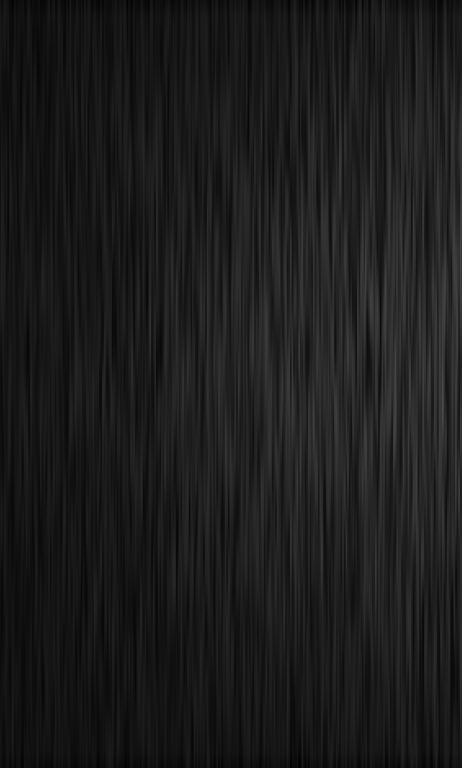
Write a Shadertoy shader that draws this texture.

```glsl
const vec3 METAL_TINT = vec3(1.0, 1.0, 1.0);
const float BASE_LIGHT = 0.057;
const float GLOW_LIGHT = 0.124;
const vec2 GLOW_CENTER = vec2(1.0, 0.54);   // fraction of the canvas
const vec2 GLOW_RADIUS = vec2(0.74, 0.43);
const int LAYERS = 3;
const float FINE_COLUMNS = 470.0;           // streaks per canvas height
const float FINE_ROWS = 13.0;               // streak lengths per canvas height
const float COLUMN_FALLOFF = 0.73;
const float ROW_FALLOFF = 0.75;
const float FINE_WEIGHT = 0.43;
const float WEIGHT_FALLOFF = 0.62;
const float STREAK_SOFTNESS = 0.35;         // half width of a streak's side
const float RIM_WIDTH = 0.025;
const float RIM_CONTRAST = 0.5;
const float RIM_SHADE = 0.25;

float hash(vec2 p) {
    return fract(sin(dot(p, vec2(127.1, 311.7))) * 43758.5453);
}

// Smooth random values along one column, each with its own phase
float columnNoise(float column, float y, float seed) {
    y += 7.0 * hash(vec2(column, seed + 0.37));
    float row = floor(y);
    float blend = smoothstep(0.0, 1.0, y - row);
    vec2 cell = vec2(column + seed * 17.31, row);
    return mix(hash(cell), hash(cell + vec2(0.0, 1.0)), blend);
}

// Neighbouring columns blended into crisp streaks, from -1 to 1
float streaks(vec2 p, float seed) {
    float column = floor(p.x);
    float blend = smoothstep(0.5 - STREAK_SOFTNESS, 0.5 + STREAK_SOFTNESS, p.x - column);
    float value = mix(columnNoise(column, p.y, seed),
                      columnNoise(column + 1.0, p.y, seed), blend);
    return 2.0 * value - 1.0;
}

// Hairline brush marks in a narrow range of widths
float brushedGrain(vec2 p) {
    vec2 scale = vec2(FINE_COLUMNS, FINE_ROWS);
    float weight = FINE_WEIGHT;
    float grain = 0.0;
    for (int i = 0; i < LAYERS; i++) {
        grain += weight * streaks(p * scale, float(i) + 1.0);
        scale *= vec2(COLUMN_FALLOFF, ROW_FALLOFF);
        weight *= WEIGHT_FALLOFF;
    }
    return grain;
}

void mainImage(out vec4 fragColor, in vec2 fragCoord) {
    vec2 uv = fragCoord / iResolution.xy;
    vec2 p = fragCoord / iResolution.y;

    // Soft light from the right side
    vec2 toGlow = (uv - GLOW_CENTER) / GLOW_RADIUS;
    float light = BASE_LIGHT + GLOW_LIGHT * exp(-dot(toGlow, toGlow));

    // Darker, rougher ends of the sheet
    float rim = 1.0 - smoothstep(0.0, RIM_WIDTH, min(uv.y, 1.0 - uv.y));
    float grain = brushedGrain(p) * (1.0 + RIM_CONTRAST * rim);
    light *= 1.0 - RIM_SHADE * rim;

    float shade = light * max(1.0 + grain, 0.0);
    fragColor = vec4(METAL_TINT * shade, 1.0);
}
```
